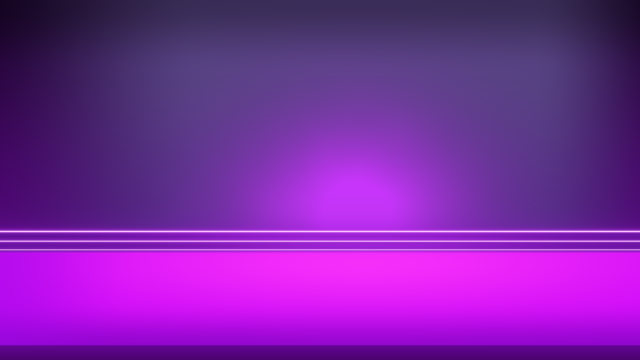
Write a Shadertoy shader that draws this background.

```glsl
float hash(vec2 p) {
    return fract(sin(dot(p, vec2(127.1, 311.7))) * 43758.55);
}

float valueNoise(vec2 p) {
    vec2 cell = floor(p);
    vec2 f = fract(p);
    f = f * f * (3.0 - 2.0 * f);
    float low = mix(hash(cell), hash(cell + vec2(1, 0)), f.x);
    float high = mix(hash(cell + vec2(0, 1)), hash(cell + vec2(1, 1)), f.x);
    return mix(low, high, f.y);
}

float cloud(vec2 p) {
    float sum = 0.0, weight = 0.5;
    for (int i = 0; i < 3; i++) {
        sum += weight * valueNoise(p);
        p = p * 2.03 + 7.1;
        weight *= 0.5;
    }
    return sum / 0.875;
}

float gaussian(vec2 offset, vec2 radius) {
    vec2 q = offset / radius;
    return exp(-dot(q, q));
}

// Soft-edged horizontal bar that never gets thinner than a pixel
float bar(float y, float center, float halfWidth, float pixel) {
    float soft = max(halfWidth, pixel * 0.7);
    float q = (y - center) / soft;
    return exp(-q * q) * min(1.0, halfWidth / soft + 0.2);
}

vec3 wallColor(vec2 uv) {
    vec3 slate = mix(vec3(0.30, 0.18, 0.49), vec3(0.33, 0.26, 0.50),
                     smoothstep(0.35, 0.82, uv.y));
    vec3 plum = mix(vec3(0.29, 0.02, 0.43), vec3(0.11, 0.01, 0.18),
                    smoothstep(0.4, 1.0, uv.y));

    // Darkened sides and ceiling
    float left = smoothstep(-0.05, 0.33, uv.x);
    float right = smoothstep(-0.06, 0.17, 1.0 - uv.x);
    vec3 color = mix(plum, slate, left * right);
    color *= 1.0 - 0.33 * smoothstep(0.8, 1.0, uv.y);

    // Misty light rising from the ledge
    float mist = cloud(uv * vec2(7.0, 4.5)) - 0.5;
    vec2 offset = uv - vec2(0.552, 0.40);
    float wide = gaussian(offset, vec2(0.205, 0.29));
    float core = gaussian(offset, vec2(0.12, 0.19));
    float glow = wide * (0.78 + 0.3 * mist) + 0.27 * core;
    color = mix(color, vec3(0.78, 0.21, 0.98), clamp(glow, 0.0, 1.0));

    // Thin haze close to the ledge
    float haze = exp(-max(uv.y - 0.357, 0.0) / 0.035);
    return mix(color, vec3(0.52, 0.08, 0.76), 0.38 * haze);
}

vec3 floorColor(vec2 uv) {
    vec3 violet = vec3(0.56, 0.02, 0.80);
    vec3 magenta = vec3(0.80, 0.04, 0.97);
    vec3 pink = vec3(0.96, 0.18, 0.98);
    vec3 color = mix(violet, magenta, smoothstep(0.03, 0.17, uv.y));
    float warmth = gaussian(uv - vec2(0.57, 0.27), vec2(0.43, 0.13));
    color = mix(color, pink, warmth);
    float leftShade = 1.0 - smoothstep(-0.02, 0.22, uv.x);
    return mix(color, vec3(0.62, 0.03, 0.90), 0.55 * leftShade);
}

vec3 ledgeColor(vec2 uv) {
    float light = gaussian(vec2(uv.x - 0.55, 0.0), vec2(0.3, 1.0));
    vec3 color = mix(vec3(0.36, 0.06, 0.58), vec3(0.60, 0.13, 0.82), light);
    return color * (0.94 + 0.1 * valueNoise(vec2(uv.x * 3.0, uv.y * 160.0)));
}

void mainImage(out vec4 fragColor, in vec2 fragCoord) {
    vec2 uv = fragCoord / iResolution.xy;
    float pixel = 1.0 / iResolution.y;

    // Wall, ledge, floor and lower strip
    float wallEdge = 0.357, floorEdge = 0.302, stripEdge = 0.041;
    vec3 color = floorColor(uv);
    color = mix(color, ledgeColor(uv),
                smoothstep(floorEdge - 0.006, floorEdge + 0.003, uv.y));
    color = mix(color, wallColor(uv),
                smoothstep(wallEdge - pixel, wallEdge + pixel, uv.y));
    vec3 strip = mix(vec3(0.29, 0.01, 0.43), vec3(0.39, 0.02, 0.58),
                     uv.y / stripEdge);
    color = mix(strip, color,
                smoothstep(stripEdge - pixel, stripEdge + pixel, uv.y));

    // Neon lines, dimmer towards the floor
    for (int i = 0; i < 3; i++) {
        float k = float(i);
        float center = wallEdge - 0.0285 * k + 0.0015 * k * k;
        float strength = 1.0 - 0.14 * k;
        float halo = bar(uv.y, center, 0.008, pixel);
        float core = bar(uv.y, center, 0.0027 - 0.0004 * k, pixel);
        color = mix(color, vec3(0.74, 0.18, 0.94), 0.45 * halo * strength);
        color = mix(color, vec3(0.98, 0.76, 1.0), core * strength);
    }

    fragColor = vec4(clamp(color, 0.0, 1.0), 1.0);
}
```
